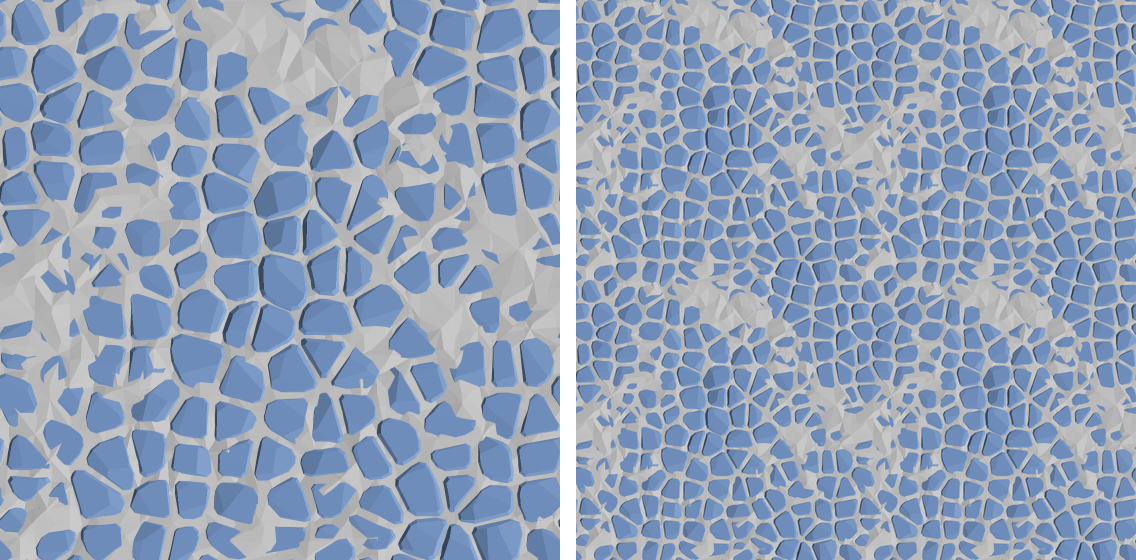
Left, the tile; right, the same tile 2 across and 2 down.
Write a WebGL 2 fragment shader that draws this pattern.

```glsl
#version 300 es
precision highp float;

uniform vec2 u_resolution;
out vec4 fragColor;

const float CELLS = 13.0;

vec3 hash3(vec2 p) {
    vec3 q = fract(p.xyx * vec3(0.1031, 0.1030, 0.0973));
    q += dot(q, q.yxz + 33.33);
    return fract((q.xxy + q.yzz) * q.zyx);
}

// Gradient noise that wraps after n cells
float slopeAt(vec2 corner, vec2 f, float n, vec2 o) {
    float a = 6.28319 * hash3(mod(corner + o, n) + 61.0).x;
    return dot(vec2(cos(a), sin(a)), f - o);
}

float gradientNoise(vec2 uv, float n) {
    vec2 i = floor(uv * n), f = uv * n - i;
    vec2 s = f * f * f * (f * (f * 6.0 - 15.0) + 10.0);
    return mix(mix(slopeAt(i, f, n, vec2(0, 0)), slopeAt(i, f, n, vec2(1, 0)), s.x),
               mix(slopeAt(i, f, n, vec2(0, 1)), slopeAt(i, f, n, vec2(1, 1)), s.x), s.y);
}

// Random values interpolated over flat triangles; n must be even to wrap
vec3 triangleNoise(vec2 uv, float n, float seed) {
    vec2 i = floor(uv * n), f = uv * n - i;
    float flip = mod(i.x + i.y, 2.0);
    f.x = mix(f.x, 1.0 - f.x, flip);
    vec3 a = hash3(mod(i + vec2(flip, 0), n) + seed);
    vec3 b = hash3(mod(i + vec2(1.0 - flip, 0), n) + seed);
    vec3 c = hash3(mod(i + vec2(flip, 1), n) + seed);
    vec3 d = hash3(mod(i + vec2(1.0 - flip, 1), n) + seed);
    return f.x > f.y ? a + f.x * (b - a) + f.y * (d - b)
                     : a + f.y * (c - a) + f.x * (d - c);
}

float mortarRelief(vec2 uv) {
    vec2 warp = triangleNoise(uv, 16.0, 7.0).xy - 0.5;
    return 0.45 * (triangleNoise(uv + 0.05 * warp, 22.0, 40.0).z - 0.5);
}

// Planes hold the gradient in xy and the height in z
vec3 lower(vec3 a, vec3 b) { return a.z < b.z ? a : b; }

vec2 stoneCentre(vec2 cell) {
    return cell + 0.1 + 0.8 * hash3(mod(cell, CELLS) + 3.0).xy;
}

vec3 stonePlane(vec2 p) {
    vec2 cell = floor(p), centre = p + 9.0;
    for (int k = 0; k < 9; k++) {
        vec2 other = floor(p) + vec2(k % 3 - 1, k / 3 - 1);
        vec2 c = stoneCentre(other);
        if (distance(c, p) < distance(centre, p)) { centre = c; cell = other; }
    }

    // The two nearest borders
    vec3 first = vec3(0, 0, 9), second = first;
    for (int k = 0; k < 25; k++) {
        if (k == 12) continue;
        vec2 c = stoneCentre(cell + vec2(k % 5 - 2, k / 5 - 2));
        vec2 dir = normalize(c - centre);
        vec3 border = vec3(-dir, dot(0.5 * (c + centre) - p, dir));
        if (border.z < first.z) { second = first; first = border; }
        else second = lower(second, border);
    }

    // Steep walls, cut corners and a top with sloping facets
    vec3 side = lower(first, 0.6 * (first + second) - vec3(0, 0, 0.08));
    vec2 id = mod(cell, CELLS);
    vec3 tone = hash3(id + 19.0);
    vec3 top = vec3(0.06 * (tone.xy - 0.5), 0.36 + 0.1 * tone.z);
    vec3 stone = lower(top, 5.0 * (side - vec3(0, 0, 0.04)));
    for (int k = 0; k < 3; k++) {
        vec3 r = hash3(id + 29.0 + 17.0 * float(k));
        vec2 dir = vec2(cos(6.28319 * r.x), sin(6.28319 * r.x));
        float slope = mix(0.3, 0.85, r.y);
        float drop = mix(0.12, 0.5, r.z) - dot(dir, p - centre);
        stone = lower(stone, vec3(-slope * dir, top.z + slope * drop));
    }
    return stone;
}

// Light comes from the right
float lighting(vec2 gradient) {
    return dot(-gradient, vec2(0.97, -0.22)) / sqrt(1.0 + dot(gradient, gradient));
}

vec3 surface(vec2 uv, float blur) {
    vec3 stone = stonePlane(uv * CELLS);
    float relief = mortarRelief(uv);
    vec2 e = vec2(0.0002, 0);
    vec2 mortarSlope = vec2(mortarRelief(uv + e.xy) - relief,
                            mortarRelief(uv + e.yx) - relief) / (e.x * CELLS);
    float level = 0.22 + 0.55 * gradientNoise(uv, 3.0) + 0.2 * gradientNoise(uv, 6.0);

    float lit = lighting(stone.xy);
    vec3 blue = vec3(0.43, 0.55, 0.73);
    blue = lit > 0.0 ? mix(blue, vec3(0.56, 0.68, 0.84), lit)
                     : mix(blue, vec3(0.19, 0.25, 0.33), lit * lit);
    vec3 grey = vec3(0.73) * (1.0 + 0.17 * clamp(lighting(mortarSlope), -0.7, 0.5));

    float rise = stone.z - relief - level;
    float cover = clamp(rise / (blur * length(stone.xy - mortarSlope) + 1e-4) + 0.5, 0.0, 1.0);
    return mix(grey, blue, cover);
}

void main() {
    vec3 colour = vec3(0);
    for (int k = 0; k < 4; k++) {
        vec2 offset = vec2(k % 2, k / 2) * 0.5 - 0.25;
        colour += surface((gl_FragCoord.xy + offset) / u_resolution, 0.6 * CELLS / u_resolution.x);
    }
    fragColor = vec4(colour / 4.0, 1);
}
```
